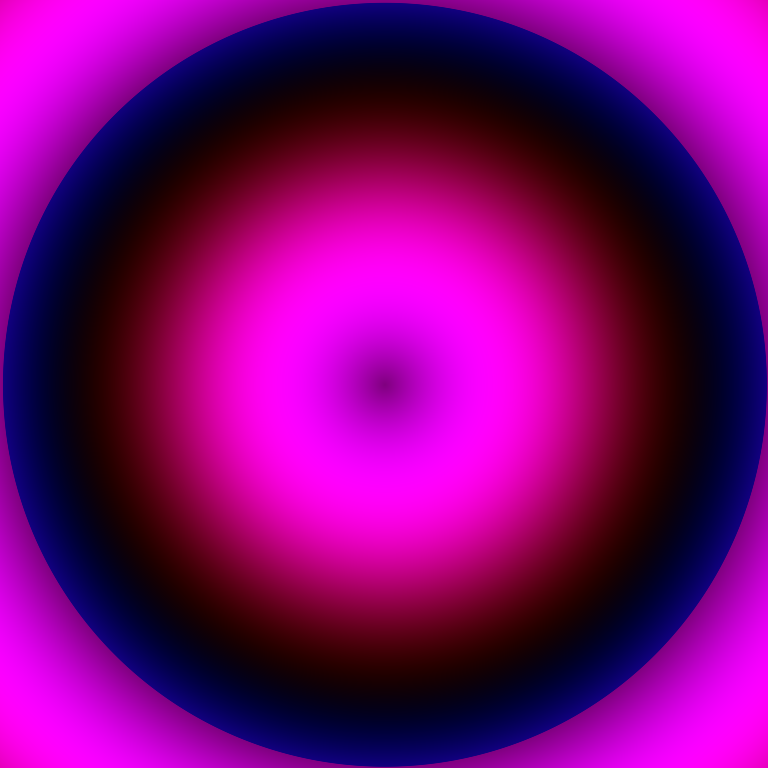
Give the GLSL for this background, as a WebGL 2 fragment shader.

```glsl
#version 300 es
precision highp float;
// Concentric sine-wave glow in magenta, crimson and navy that restarts outside a large disc.

uniform vec2 u_resolution;
out vec4 fragColor;

const float TAU = 6.2831853;

// Red and blue waves drift apart with distance; green stays dark.
vec3 waveColor(float t) {
    return vec3(0.5 + 0.5 * sin(5.25 * t), 0.0, 0.5 + 0.5 * sin(TAU * t));
}

void main() {
    vec2 uv = gl_FragCoord.xy / u_resolution;
    float discRadius = 0.4974;
    vec2 offset = (uv - vec2(0.5012, 0.499)) * u_resolution / min(u_resolution.x, u_resolution.y);
    float t = length(offset) / discRadius;

    // Smooth the seam where the cycle restarts.
    float halfPixel = 0.5 / (discRadius * min(u_resolution.x, u_resolution.y));
    float outside = smoothstep(-halfPixel, halfPixel, t - 1.0);

    vec3 color = mix(waveColor(t), waveColor(t - 1.0), outside);
    fragColor = vec4(color, 1.0);
}
```
